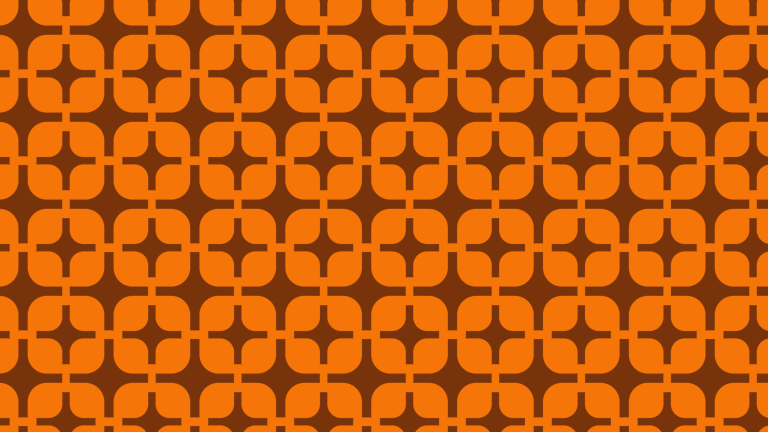
Give the GLSL for this pattern, as a Shadertoy shader.

```glsl
// Retro lattice of brown four-armed stars on flat orange, about 9 by 5 repeats.
// Large stars sit on a grid and small stars on the same grid shifted half a cell;
// each is a cross distance function with filleted inner corners and cut-off arms.

// Signed distance to a cross whose inner corners are rounded by fillet.
float starDistance(vec2 p, float armLength, float halfWidth, float fillet) {
    vec2 q = abs(p);
    vec2 inset = fillet + halfWidth - q;
    float crossDist = fillet - length(max(inset, 0.0)) - min(max(inset.x, inset.y), 0.0);
    return max(crossDist, max(q.x, q.y) - armLength);
}

// Offset from the nearest cell centre.
vec2 repeatCentered(vec2 p, vec2 cell) {
    return (fract(p / cell + 0.5) - 0.5) * cell;
}

void mainImage(out vec4 fragColor, in vec2 fragCoord) {
    // Canvas height is one unit
    vec2 p = fragCoord / iResolution.y - vec2(0.6498, 0.5273);
    vec2 cell = vec2(0.1988, 0.2014);

    // Two interleaved star grids
    float largeStar = starDistance(repeatCentered(p, cell), 0.0906, 0.0107, 0.044);
    float smallStar = starDistance(repeatCentered(p + 0.5 * cell, cell), 0.0683, 0.0085, 0.0324);
    float stars = min(largeStar, smallStar);

    // Smooth edges and flat colours
    float edge = 0.75 / iResolution.y;
    vec3 orange = vec3(0.96, 0.46, 0.03);
    vec3 brown = vec3(0.47, 0.20, 0.04);
    fragColor = vec4(mix(brown, orange, smoothstep(-edge, edge, stars)), 1.0);
}
```
